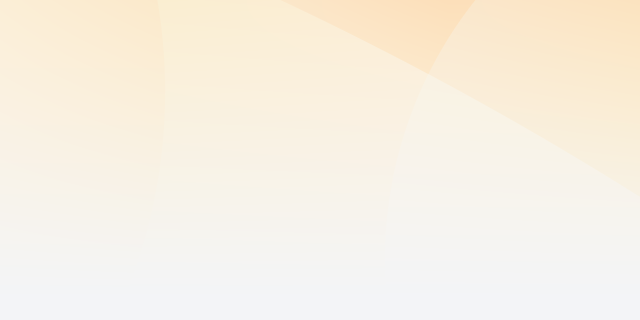
Reproduce this background procedurally as a WebGL 1 fragment shader.

```glsl
precision highp float;
// Soft warm backdrop: overlapping translucent discs that fade down into pale mist.

uniform vec2 u_resolution;

const vec3 MIST = vec3(0.953, 0.957, 0.967);

// Antialiased coverage of a disc; lengths are in canvas heights.
float disc(vec2 p, vec2 center, float radius) {
    return clamp(0.5 + (radius - length(p - center)) * u_resolution.y, 0.0, 1.0);
}

// Horizontal blend of two tints between x0 and x1.
vec3 ramp(float x, float x0, float x1, vec3 a, vec3 b) {
    return mix(a, b, clamp((x - x0) / (x1 - x0), 0.0, 1.0));
}

// Fades a tint into the mist; red rises first and green last.
vec3 fadeToMist(vec3 tint, float height) {
    float t = clamp((height - 0.08) / 0.92, 0.0, 1.0);
    return mix(MIST, tint, vec3(t * (2.0 - t), t * (0.2 + 0.8 * t), t));
}

void main() {
    vec2 p = gl_FragCoord.xy / u_resolution.y;
    p.x *= 2.0 * u_resolution.y / u_resolution.x;

    // Shapes: left arc, right arc and the broad, nearly straight diagonal
    float leftDisc = disc(p, vec2(-1.177, 0.714), 1.693);
    float rightDisc = disc(p, vec2(2.505, 0.190), 1.302);
    float broadDisc = disc(p, vec2(-3.556, -8.427), 10.417);

    // Tints at full strength along the top
    vec3 peach = ramp(p.x, 0.0, 0.5, vec3(0.984, 0.934, 0.840), vec3(0.984, 0.914, 0.795));
    vec3 cream = ramp(p.x, 0.5, 1.3, vec3(0.981, 0.932, 0.820), vec3(0.985, 0.928, 0.832));
    vec3 ivory = ramp(p.x, 1.25, 2.0, vec3(0.980, 0.946, 0.868), vec3(0.980, 0.942, 0.845));
    vec3 apricot = ramp(p.x, 0.87, 1.4, vec3(0.985, 0.905, 0.790), vec3(0.990, 0.874, 0.728));
    vec3 sand = ramp(p.x, 1.4, 2.0, vec3(0.982, 0.906, 0.800), vec3(0.984, 0.890, 0.750));

    // Layering
    vec3 above = mix(apricot, sand, rightDisc);
    vec3 below = mix(cream, ivory, rightDisc);
    vec3 tint = mix(mix(above, below, broadDisc), peach, leftDisc);

    gl_FragColor = vec4(fadeToMist(tint, p.y), 1.0);
}
```
